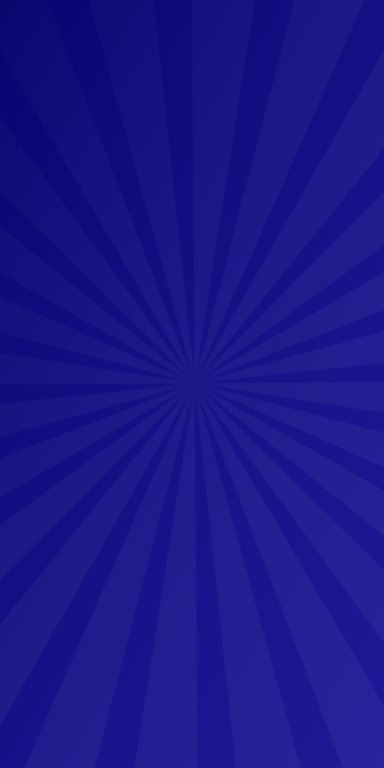
Reproduce this background procedurally as a Shadertoy shader.

```glsl
// Deep blue sunburst: 24 pale rays spread from the middle over a diagonal
// gradient. Rays come from a repeated polar angle, with edges smoothed
// by their true distance on the canvas.

const float PI = 3.14159;
const float RAY_COUNT = 24.0;

// Coverage of the pale rays at p, with edges of the given softness.
float rayCoverage(vec2 p, float softness) {
    float turn = atan(p.y, p.x) / (2.0 * PI) * RAY_COUNT;
    float offAxis = abs(fract(turn - 0.717 + 0.5) - 0.5);
    float edgeDistance = (0.31 - offAxis) * 2.0 * PI / RAY_COUNT * length(p);
    float coverage = clamp(0.5 + edgeDistance / softness, 0.0, 1.0);
    // Rays merge into an even tone around the hub
    return mix(0.8, coverage, smoothstep(0.0, 0.045, length(p)));
}

void mainImage(out vec4 fragColor, in vec2 fragCoord) {
    vec2 uv = fragCoord / iResolution.xy;
    vec2 p = (uv - vec2(0.507, 0.501)) * iResolution.xy / iResolution.y;

    // Gradient from the dark upper left to the brighter lower right
    float diagonal = 0.45 * uv.x + 0.55 * (1.0 - uv.y);
    vec3 color = mix(vec3(0.015, 0.010, 0.420), vec3(0.120, 0.102, 0.595), pow(diagonal, 0.7));

    // Rays grow fainter toward the dark corner
    float strength = mix(0.4, 1.0, smoothstep(0.0, 0.55, diagonal));
    float softness = max(1.2 / iResolution.y, 0.002);
    color += vec3(0.036, 0.041, 0.017) * strength * rayCoverage(p, softness);

    fragColor = vec4(color, 1.0);
}
```
